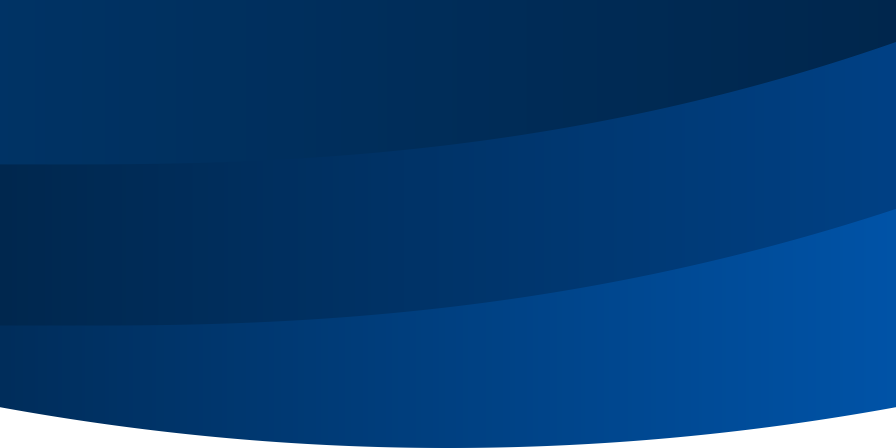
A WebGL 1 fragment shader for this background:

```glsl
precision highp float;

uniform vec2 u_resolution;

// Left and right colours of each band
const vec3 TOP_LEFT = vec3(0.0, 0.200, 0.395);
const vec3 TOP_RIGHT = vec3(0.0, 0.150, 0.300);
const vec3 MIDDLE_LEFT = vec3(0.0, 0.153, 0.305);
const vec3 MIDDLE_RIGHT = vec3(0.0, 0.253, 0.520);
const vec3 LOWER_LEFT = vec3(0.0, 0.176, 0.355);
const vec3 LOWER_RIGHT = vec3(0.0, 0.325, 0.655);
const vec3 PAPER = vec3(1.0);

// Rising curves: start x, base height, lift, exponent
const vec4 UPPER_CURVE = vec4(0.078, 0.633, 0.331, 2.36);
const vec4 LOWER_CURVE = vec4(0.104, 0.2734, 0.334, 2.27);

// Height of the bottom bowl at the canvas sides
const float BOWL_RISE = 0.0911;

float risingCurve(float x, vec4 curve) {
  return curve.y + curve.z * pow(max(x - curve.x, 0.0001), curve.w);
}

float bowlCurve(float x) {
  float offset = 2.0 * x - 1.0;
  return BOWL_RISE * offset * offset;
}

// Coverage of the area under a curve, softened over one pixel
float below(float y, float edge) {
  return clamp((edge - y) * u_resolution.y + 0.5, 0.0, 1.0);
}

void main() {
  vec2 uv = gl_FragCoord.xy / u_resolution;

  // Horizontal gradients
  vec3 top = mix(TOP_LEFT, TOP_RIGHT, uv.x);
  vec3 middle = mix(MIDDLE_LEFT, MIDDLE_RIGHT, uv.x);
  vec3 lower = mix(LOWER_LEFT, LOWER_RIGHT, uv.x);

  // Layers from back to front
  vec3 color = mix(top, middle, below(uv.y, risingCurve(uv.x, UPPER_CURVE)));
  color = mix(color, lower, below(uv.y, risingCurve(uv.x, LOWER_CURVE)));
  color = mix(color, PAPER, below(uv.y, bowlCurve(uv.x)));

  gl_FragColor = vec4(color, 1.0);
}
```
